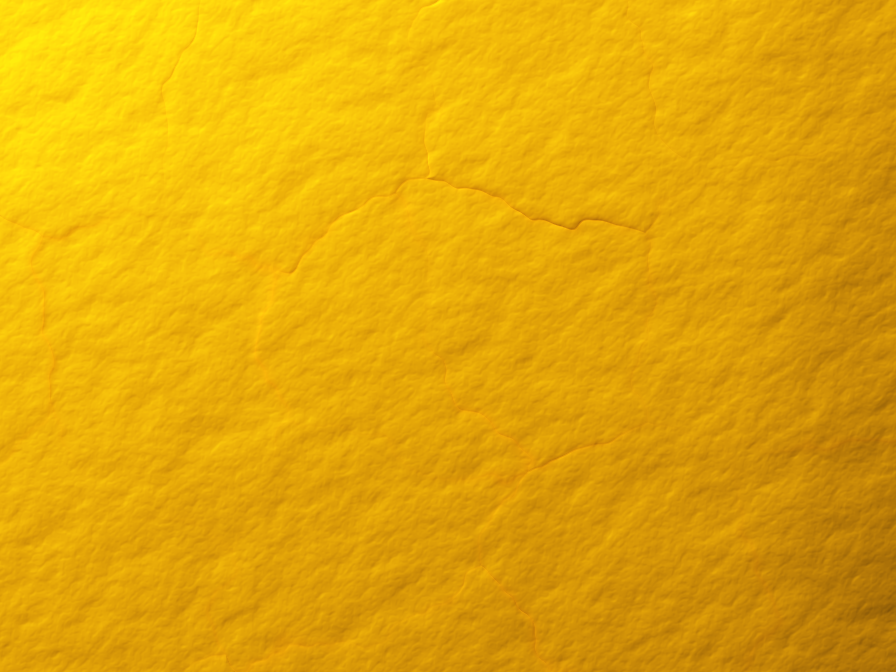
Give the GLSL for this texture, as a Shadertoy shader.

```glsl
// Crumpled golden paper: creased plates and fine slanted grain, lit from the upper left.
#define LIGHT_DIR vec2(-0.55, 0.835)
#define RELIEF 0.024
#define GRAIN_ANGLE 0.6
#define GRAIN_STRETCH 1.35
#define PLATE_SCALE 2.9
#define PLATE_LIFT 0.06
#define CREASE_WIDTH 0.05
#define MID_TONE 0.65

vec2 hash2(vec2 p) {
    vec3 q = fract(p.xyx * vec3(0.1031, 0.1030, 0.0973));
    q += dot(q, q.yzx + 33.33);
    return fract((q.xx + q.yz) * q.zy);
}

mat2 turn(float angle) {
    float c = cos(angle), s = sin(angle);
    return mat2(c, -s, s, c);
}

// Gradient noise, about -0.7 to 0.7
float cornerSlope(vec2 cell, vec2 offset) {
    float angle = 6.2832 * hash2(cell).x;
    return dot(vec2(cos(angle), sin(angle)), offset);
}

float noise(vec2 p) {
    vec2 i = floor(p), f = fract(p);
    vec2 u = f * f * f * (f * (f * 6.0 - 15.0) + 10.0);
    vec2 e = vec2(1.0, 0.0);
    float low = mix(cornerSlope(i, f), cornerSlope(i + e, f - e), u.x);
    float high = mix(cornerSlope(i + e.yx, f - e.yx),
                     cornerSlope(i + e.xx, f - e.xx), u.x);
    return mix(low, high, u.y);
}

// Torn, wandering outlines for the plates
vec2 wander(vec2 p) {
    vec2 shift = vec2(0.0);
    float freq = 3.5;
    for (int i = 0; i < 4; i++) {
        shift += vec2(noise(p * freq + 11.0), noise(p * freq + 57.0)) / freq;
        freq *= 2.2;
    }
    return p + 0.42 * shift;
}

// Cellular plates: x = distance to the crease, y = signed lift of the plate
vec2 plates(vec2 p) {
    p = wander(p) * PLATE_SCALE + 20.0;
    vec2 home = floor(p);
    float nearest = 9.0, second = 9.0, lift = 0.0;
    for (int y = -1; y <= 1; y++)
    for (int x = -1; x <= 1; x++) {
        vec2 cell = home + vec2(x, y);
        float d = length(cell + 0.1 + 0.8 * hash2(cell) - p);
        if (d < nearest) {
            second = nearest;
            nearest = d;
            lift = 1.6 * hash2(cell + 71.0).y - 0.5;
        } else {
            second = min(second, d);
        }
    }
    return vec2(second - nearest, lift);
}

// Creases fade in and out across the sheet
float creaseMask(vec2 p) {
    return smoothstep(-0.3, 0.3, noise(p * 3.1 + 5.0));
}

// Slanted crumples: folded octaves, turned a little each time
float crumple(vec2 p) {
    vec2 q = turn(GRAIN_ANGLE) * p;
    q.x /= GRAIN_STRETCH;
    float sum = 0.0, freq = 5.0;
    for (int i = 0; i < 6; i++) {
        float n = noise(q * freq + float(i) * 17.0);
        float fold = sqrt(n * n + 0.002);
        float weight = i < 2 ? 0.5 : 1.0;
        sum += weight * (0.75 * n - 0.6 * fold) / freq;
        freq *= 2.0;
        q = turn(i % 2 == 0 ? 0.35 : -0.4) * q;
    }
    return sum;
}

float height(vec2 p) {
    vec2 plate = plates(p);
    float raised = plate.y * (1.0 - exp(-plate.x / CREASE_WIDTH));
    return crumple(p) + PLATE_LIFT * creaseMask(p) * raised;
}

// Broad falloff of light from the upper left corner
float ambient(vec2 uv) {
    vec2 k = 2.0 * uv - 1.0;
    vec2 corner = uv - vec2(0.0, 1.0);
    float glow = 0.10 * exp(-5.0 * dot(corner, corner));
    float edge = 0.07 * smoothstep(0.8, 1.0, uv.x);
    return MID_TONE - 0.06 * k.x + 0.078 * k.y + glow - edge;
}

// Ochre to bright yellow, driven by the green level
vec3 gold(float tone) {
    float depth = max(0.87 - tone, 0.0) / 0.37;
    return vec3(1.0 - 0.26 * pow(depth, 1.7), tone, 0.03 + 0.02 * smoothstep(0.6, 0.87, tone));
}

void mainImage(out vec4 fragColor, in vec2 fragCoord) {
    vec2 p = fragCoord / iResolution.y;

    // Slope towards the light
    vec2 probe = 0.0014 * LIGHT_DIR;
    float slope = (height(p - probe) - height(p + probe)) / (2.0 * length(probe));
    float tone = ambient(fragCoord / iResolution.xy) + RELIEF * slope;
    vec3 color = gold(clamp(tone, 0.2, 0.93));

    // Warm orange tint inside the creases
    float seam = exp(-plates(p).x / 0.03) * creaseMask(p);
    color += seam * vec3(0.03, -0.015, 0.0);
    fragColor = vec4(clamp(color, 0.0, 1.0), 1.0);
}
```
